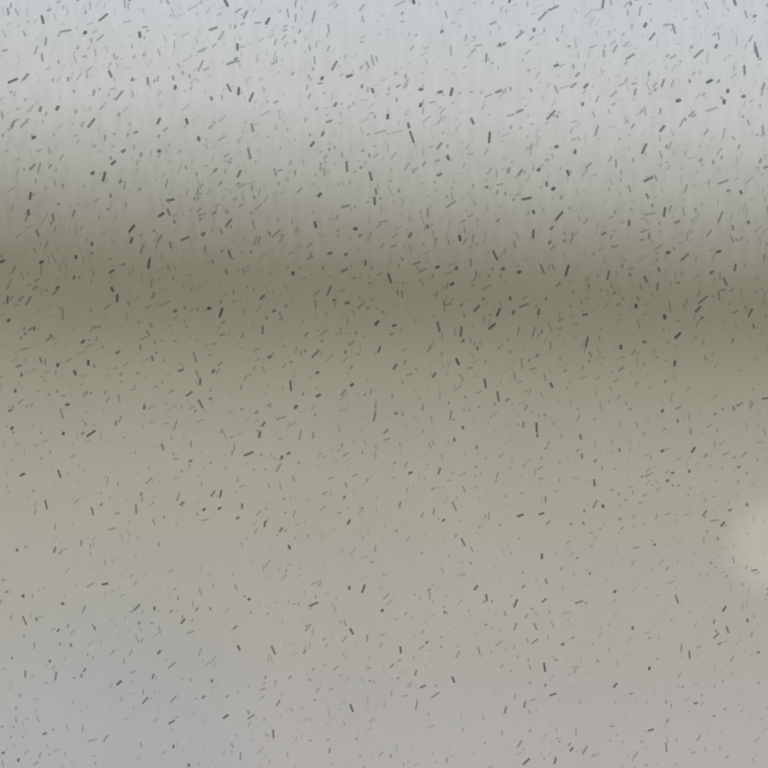
This texture is drawn by a three.js fragment shader. Its source:

```glsl
varying vec2 vUv;

// Surface shades, from the bottom edge to the top edge
const vec3 LOWER_EDGE   = vec3(0.685, 0.675, 0.665);
const vec3 LOWER_FACE   = vec3(0.665, 0.655, 0.620);
const vec3 LOWER_WARM   = vec3(0.648, 0.637, 0.585);
const vec3 SHADE_START  = vec3(0.605, 0.592, 0.530);
const vec3 CREASE       = vec3(0.510, 0.497, 0.430);
const vec3 SHADE_END    = vec3(0.575, 0.566, 0.520);
const vec3 UPPER_FACE   = vec3(0.670, 0.670, 0.642);
const vec3 UPPER_BRIGHT = vec3(0.755, 0.762, 0.755);
const vec3 UPPER_EDGE   = vec3(0.780, 0.792, 0.802);

const vec3 COOL_TINT = vec3(-0.022, -0.004, 0.016);
const vec3 GLOW_TINT = vec3(0.065, 0.065, 0.060);
const vec2 COOL_SPOT = vec2(0.14, 0.06);
const vec2 GLOW_SPOT = vec2(1.01, 0.29);

const float CREASE_HEIGHT = 0.627;
const float CREASE_TILT   = 0.020;
const float SHADOW_TILT   = 0.050;

// Flecks, in canvas units
const float COARSE_CELLS = 46.0;
const float FINE_CELLS   = 74.0;
const float FLECK_LENGTH = 0.0062;
const float FLECK_RADIUS = 0.0013;
const float FLECK_SOFT   = 0.0016;
const float FLECK_ANGLE  = 1.10;
const float FLECK_SPREAD = 1.90;
const vec3  FLECK_TINT   = vec3(0.52, 0.54, 0.54);

vec2 hash2(vec2 p) {
  vec3 q = fract(p.xyx * vec3(0.1031, 0.1030, 0.0973));
  q += dot(q, q.yzx + 33.33);
  return fract((q.xx + q.yz) * q.zy);
}

float gradientDot(vec2 cell, vec2 corner, vec2 f) {
  float angle = 6.2832 * hash2(cell + corner).x;
  return dot(vec2(cos(angle), sin(angle)), f - corner);
}

float gradientNoise(vec2 p) {
  vec2 cell = floor(p);
  vec2 f = p - cell;
  vec2 u = f * f * f * (f * (f * 6.0 - 15.0) + 10.0);
  float low = mix(gradientDot(cell, vec2(0.0), f), gradientDot(cell, vec2(1.0, 0.0), f), u.x);
  float high = mix(gradientDot(cell, vec2(0.0, 1.0), f), gradientDot(cell, vec2(1.0), f), u.x);
  return mix(low, high, u.y);
}

float capsule(vec2 p, vec2 halfAxis) {
  float along = clamp(dot(p, halfAxis) / dot(halfAxis, halfAxis), -1.0, 1.0);
  return length(p - halfAxis * along);
}

// Lit slab: a soft shadow gathers at a slightly tilted crease
vec3 surface(vec2 uv) {
  float side = uv.x - 0.5;
  float lower = uv.y + CREASE_TILT * side;
  float upper = uv.y + SHADOW_TILT * side + 0.006 * gradientNoise(uv * 3.0);
  vec3 c = mix(LOWER_EDGE, LOWER_FACE, smoothstep(0.0, 0.22, lower));
  c = mix(c, LOWER_WARM, smoothstep(0.20, 0.37, lower));
  c = mix(c, SHADE_START, smoothstep(0.35, 0.50, lower));
  c = mix(c, CREASE, smoothstep(0.46, CREASE_HEIGHT, lower));
  c = mix(c, SHADE_END, smoothstep(CREASE_HEIGHT, 0.715, upper));
  c = mix(c, UPPER_FACE, smoothstep(0.690, 0.785, upper));
  c = mix(c, UPPER_BRIGHT, smoothstep(0.760, 0.880, upper));
  c = mix(c, UPPER_EDGE, smoothstep(0.860, 1.0, upper));

  c += COOL_TINT * (1.0 - smoothstep(0.0, 0.24, distance(uv, COOL_SPOT)));
  c += GLOW_TINT * (1.0 - smoothstep(0.03, 0.085, distance(uv, GLOW_SPOT)));

  // Broad mottling and faint upright brushing
  float brushed = smoothstep(0.55, 0.75, uv.y);
  c += 0.012 * gradientNoise(uv * 6.0 + 4.0);
  c += (0.006 + 0.016 * brushed) * gradientNoise(uv * vec2(110.0, 28.0));
  return c;
}

// Scattered, mostly upright flecks; returns the strongest coverage
float flecks(vec2 uv, float cells, float size, float seed) {
  vec2 home = floor(uv * cells);
  float coverage = 0.0;
  for (int y = -1; y <= 1; y++) {
    for (int x = -1; x <= 1; x++) {
      vec2 cell = home + vec2(float(x), float(y));
      vec2 center = (cell + hash2(cell + seed)) / cells;
      vec2 shape = hash2(cell + seed + 71.0);
      vec2 kind = hash2(cell + seed + 153.0);
      float height = smoothstep(0.25, 0.75, center.y);
      float cluster = gradientNoise(center * 9.0 + seed);
      float present = step(kind.x, mix(0.46, 0.72, height) + 0.6 * cluster);
      float angle = FLECK_ANGLE + FLECK_SPREAD * (shape.x - 0.5);
      float scale = size * mix(0.85, 1.12, height);
      float halfLength = scale * FLECK_LENGTH * mix(0.12, 1.0, shape.y * shape.y);
      vec2 halfAxis = halfLength * vec2(cos(angle), sin(angle));
      float radius = scale * FLECK_RADIUS * mix(0.6, 1.5, kind.y * (1.0 - 0.5 * shape.y));
      float d = capsule(uv - center, halfAxis) - radius;
      float ink = 1.0 - smoothstep(-FLECK_SOFT, FLECK_SOFT, d);
      coverage = max(coverage, present * ink * mix(0.22, 1.0, kind.y * kind.y));
    }
  }
  return coverage;
}

void main() {
  float coarse = flecks(vUv, COARSE_CELLS, 1.0, 11.0);
  float fine = 0.5 * flecks(vUv, FINE_CELLS, 0.72, 37.0);
  vec3 color = surface(vUv);
  color *= mix(vec3(1.0), FLECK_TINT, max(coarse, fine));
  gl_FragColor = vec4(color, 1.0);
}
```
